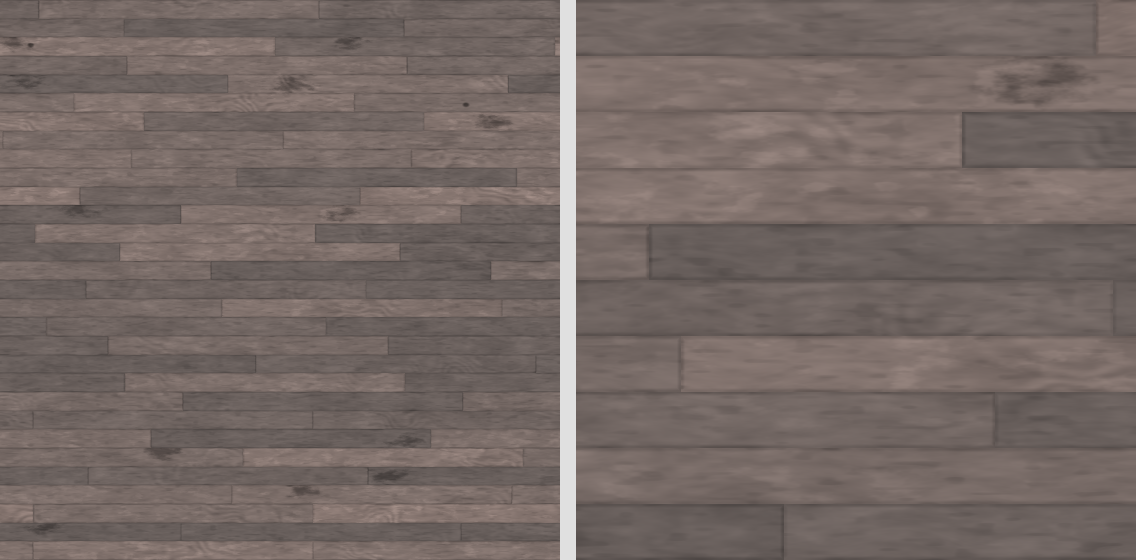
Left, the full canvas; right, a detail of the centre.
Give the GLSL for this texture, as a three.js fragment shader.

```glsl
varying vec2 vUv;

float hash(vec2 p) {
  vec3 q = fract(p.xyx * 0.1031);
  q += dot(q, q.yzx + 33.33);
  return fract((q.x + q.y) * q.z);
}

float noise(vec2 p) {
  vec2 i = floor(p);
  vec2 f = fract(p);
  f = f * f * (3.0 - 2.0 * f);
  return mix(mix(hash(i), hash(i + vec2(1.0, 0.0)), f.x),
             mix(hash(i + vec2(0.0, 1.0)), hash(i + 1.0), f.x), f.y);
}

float fbm(vec2 p) {
  float sum = 0.0;
  float gain = 0.533;
  for (int i = 0; i < 4; i++) {
    sum += gain * noise(p);
    p = p * 2.03 + vec2(17.3, 9.1);
    gain *= 0.5;
  }
  return sum;
}

void main() {
  // Thirty rows of two planks, each row shifted along its length
  float row = min(floor(vUv.y * 30.0), 29.0);
  float rowFromTop = 29.0 - row;
  float shift = 0.13 + 0.41 * rowFromTop + 0.25 * (hash(vec2(rowFromTop, 4.0)) - 0.5);
  float along = vUv.x * 2.0 - shift;
  vec2 plank = vec2(mod(floor(along), 2.0), row);
  vec2 local = vec2(fract(along), vUv.y * 30.0 - row);

  // Plank space: one unit is the plank height
  vec2 p = vec2(local.x * 15.0, local.y);
  vec2 seed = floor(vec2(hash(plank + 11.0), hash(plank + 47.0)) * 180.0);
  vec2 g = p + seed;

  // Base tone, from cool dark to warm light planks
  float tone = pow(hash(plank + vec2(71.0, 23.0)), 1.25);
  vec3 color = mix(vec3(0.408, 0.372, 0.360), vec3(0.535, 0.468, 0.445), tone);

  // Fibres and broad mottling
  float warp = noise(g * vec2(0.7, 1.1));
  float fibres = fbm(vec2(g.x * 1.3, g.y * 7.0 + warp * 2.0)) - 0.5;
  float threads = noise(g * vec2(3.5, 13.0)) - 0.5;
  float mottle = fbm(g * vec2(0.65, 1.6) + 31.0) - 0.5;
  float shade = 1.0 + 0.17 * fibres + 0.055 * threads + 0.20 * mottle;

  // Wavy growth rings in scattered patches
  float ringField = g.y * 1.8 + g.x * 0.45 + 3.2 * warp + 0.7 * noise(g * vec2(1.8, 3.0));
  float rings = sin(6.2832 * ringField);
  float figured = smoothstep(0.48, 0.78, noise(vec2(g.x * 0.28, seed.y + 0.5)));
  shade += rings * figured * mix(0.025, 0.065, tone);

  // Pale rubbed flecks and short dark pores
  float flecks = smoothstep(0.56, 0.78, fbm(g * vec2(1.6, 4.5) + 63.0));
  float pores = smoothstep(0.66, 0.92, noise(g * vec2(2.2, 11.0) + 85.0));
  shade += 0.08 * flecks * (0.4 + tone) - 0.07 * pores;

  // Dark ragged stains on a few planks
  vec2 knot = vec2(1.0 + 13.0 * hash(plank + 131.0), 0.2 + 0.6 * hash(plank + 157.0));
  float ragged = fbm(g * vec2(2.0, 5.0) + 19.0) - 0.5;
  float stain = smoothstep(1.0, 0.1, length((p - knot) / vec2(1.2, 0.5)) + 1.5 * ragged);
  shade -= 0.30 * stain * step(0.84, hash(plank + 83.0));

  // Occasional pinholes
  vec2 hole = vec2(1.0 + 13.0 * hash(plank + 173.0), 0.3 + 0.4 * hash(plank + 191.0));
  float pinhole = smoothstep(0.17, 0.05, length((p - hole) * vec2(0.7, 1.0)));
  shade -= 0.45 * pinhole * step(0.88, hash(plank + 109.0));

  // Thin uneven seams
  float rowEdge = min(local.y, 1.0 - local.y);
  float endEdge = min(local.x, 1.0 - local.x) * 15.0;
  float seam = smoothstep(0.085, 0.015, min(rowEdge, endEdge));
  shade -= seam * (0.07 + 0.11 * noise(vec2(g.x * 0.8, seed.x)));

  gl_FragColor = vec4(color * shade, 1.0);
}
```
